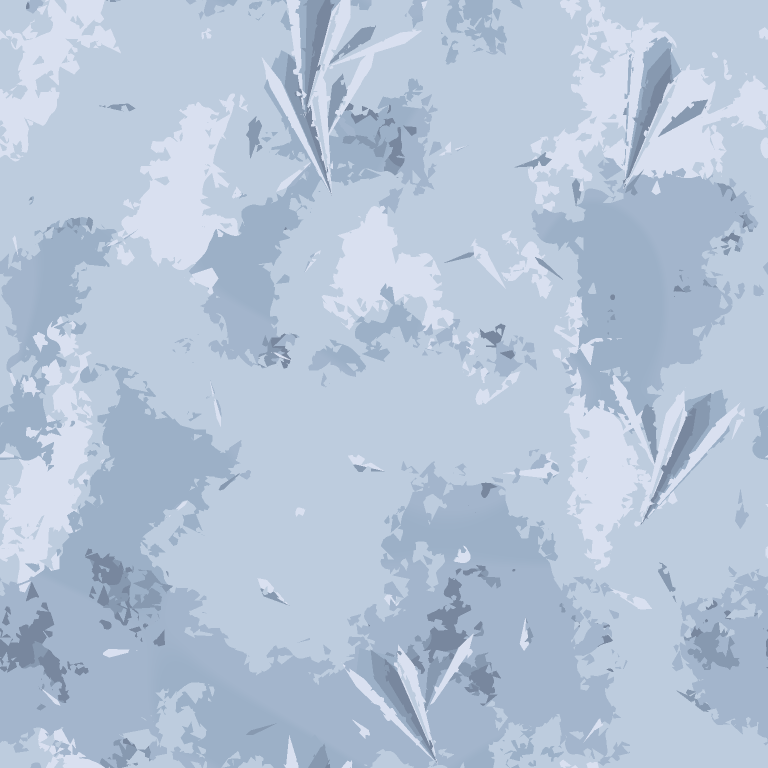
Give the GLSL for this texture, as a Shadertoy shader.

```glsl
// Pale frosted ice: flat blue-grey patches with ragged, splintered rims,
// forked crystals and loose slivers. Wrapping gradient noise makes the patches;
// scattered shards throw the sampling point aside to shatter their outlines.
const float TAU = 6.2831853;
const vec3 ICE = vec3(0.74, 0.80, 0.87);
const vec3 SHADE = vec3(0.64, 0.71, 0.80);
const vec3 DEEP_SHADE = vec3(0.61, 0.69, 0.78);
const vec3 FROST = vec3(0.85, 0.88, 0.94);
const vec3 CREVICE = vec3(0.53, 0.60, 0.69);
const vec3 DARK_CREVICE = vec3(0.47, 0.53, 0.62);

// Random values per cell; the half step keeps the wrap exact for whole cells
vec3 hash3(vec2 cell, vec2 period, float seed) {
    cell -= period * floor((cell + 0.5) / period);
    vec3 h = fract((cell.xyx + seed * 17.3) * vec3(0.1031, 0.1030, 0.0973));
    h += dot(h, h.yxz + 33.33);
    return fract((h.xxy + h.yzz) * h.zyx);
}
vec2 heading(float angle) { return vec2(-sin(angle), cos(angle)); }
float cornerSlope(vec2 cell, vec2 offset, vec2 period, float seed) {
    return dot(offset, heading(TAU * hash3(cell, period, seed).x));
}
// Gradient noise that wraps after a whole number of cells
float noise(vec2 uv, vec2 period, float seed) {
    vec2 p = uv * period, cell = floor(p), f = p - cell;
    vec2 s = f * f * (3.0 - 2.0 * f), e = vec2(1.0, 0.0);
    float low = mix(cornerSlope(cell, f, period, seed),
                    cornerSlope(cell + e, f - e, period, seed), s.x);
    float high = mix(cornerSlope(cell + e.yx, f - e.yx, period, seed),
                     cornerSlope(cell + 1.0, f - 1.0, period, seed), s.x);
    return mix(low, high, s.y);
}
float fbm(vec2 uv, vec2 period, float seed) {
    float sum = 0.0, gain = 1.0;
    for (int i = 0; i < 4; i++, period *= 2.0, gain *= 0.58)
        sum += gain * noise(uv, period, seed + float(i));
    return sum;
}

// Coverage of a splinter widening from its tip, then cut off short
float blade(vec2 p, vec2 tip, float angle, float len, float width) {
    vec2 along = heading(angle), d = (p - tip) / len;
    float t = dot(d, along), side = dot(d, vec2(along.y, -along.x));
    return step(abs(side), width * min(t, 4.0 * (1.0 - t)));
}
// Points inside a scattered shard all move to one place, up to reach away
vec2 shatter(vec2 uv, float count, float density, float reach, float seed) {
    vec2 home = floor(uv * count), moved = uv;
    for (int k = 0; k < 9; k++) {
        vec2 cell = home + vec2(k % 3, k / 3) - 1.0;
        vec3 h = hash3(cell, vec2(count), seed), g = hash3(cell, vec2(count), seed + 2.0);
        vec2 tip = (cell + h.xy) / count;
        float angle = TAU * h.z, len = mix(0.7, 0.98, g.x) / count;
        float shown = step(g.y, density) * blade(uv, tip, angle, len, 0.38);
        vec2 target = tip + 0.5 * len * heading(angle) + reach * heading(TAU * g.z);
        moved = mix(moved, target, shown);
    }
    return moved;
}

// Forked crystal: shaded fan, dark clefts, bright blades
vec3 paintCrystal(vec3 color, vec2 p, vec2 tip, float lean, float size, float spread) {
    vec2 fork = tip + 0.35 * size * heading(lean - 0.1 * spread);
    color = mix(color, DEEP_SHADE, blade(p, tip, lean + 0.18 * spread, size, 0.22));
    color = mix(color, CREVICE, blade(p, tip, lean + 0.12 * spread, size * 0.95, 0.11));
    color = mix(color, DARK_CREVICE, blade(p, tip, lean + 0.06 * spread, size * 0.85, 0.07));
    color = mix(color, CREVICE, blade(p, fork, lean - 0.6 * spread, size * 0.45, 0.13));
    color = mix(color, FROST, blade(p, tip, lean + 0.34 * spread, size, 0.05));
    color = mix(color, FROST, blade(p, tip, lean - 0.08 * spread, size * 0.9, 0.09));
    color = mix(color, ICE, blade(p, tip, lean - 0.04 * spread, size * 0.8, 0.03));
    return mix(color, FROST, blade(p, fork, lean - 0.9 * spread, size * 0.7, 0.07));
}
// Loose sliver: bright, dark, or both side by side
vec3 paintSliver(vec3 color, vec2 p, vec2 tip, float angle, float size, float kind) {
    float width = mix(0.06, 0.22, fract(kind * 7.0));
    vec3 dark = mix(SHADE, CREVICE, step(0.5, fract(kind * 5.0)));
    color = mix(color, dark, step(kind, 0.6) * blade(p, tip, angle + width, size * 0.8, width));
    return mix(color, FROST, step(0.4, kind) * blade(p, tip, angle, size, width * 0.8));
}
vec3 paintScattered(vec3 color, vec2 p, float count, float density, bool forked) {
    vec2 home = floor(p * count);
    for (int k = 0; k < 9; k++) {
        vec2 cell = home + vec2(k % 3, k / 3) - 1.0;
        vec3 h = hash3(cell, vec2(count), count), g = hash3(cell, vec2(count), count + 5.0);
        if (h.z > density) continue;
        vec2 tip = (cell + h.xy) / count;
        float size = mix(forked ? 0.5 : 0.35, 0.9, g.x) / count, lean = g.y - 0.5;
        float spread = mix(0.7, 1.2, fract(g.z * 9.0)) * (g.z < 0.3 ? -1.0 : 1.0);
        color = forked ? paintCrystal(color, p, tip, lean, size, spread)
                       : paintSliver(color, p, tip, lean * TAU, size, g.z);
    }
    return color;
}

vec3 iceColor(vec2 uv) {
    // Splintered sampling points, rougher in some regions than in others
    float ragged = mix(0.5, 1.0, smoothstep(-0.3, 0.1, noise(uv, vec2(5.0), 41.0)));
    vec2 rough = shatter(uv, 64.0, 0.9, 0.007, 3.0);
    vec2 q = shatter(rough, 45.0, ragged, 0.018, 9.0);
    q = shatter(q, 31.0, ragged, 0.024, 17.0);
    q = shatter(q, 19.0, 0.8 * ragged, 0.038, 13.0);
    // Flat patches
    float shade = step(0.11, fbm(q, vec2(4.0), 1.0));
    float frost = step(0.29, fbm(q, vec2(6.0, 4.0), 21.0)) * (1.0 - shade);
    float crevice = step(0.4, fbm(q, vec2(9.0), 31.0)) * shade;
    float tone = noise(uv, vec2(4.0), 51.0), depth = noise(q, vec2(16.0), 61.0);
    vec3 color = mix(ICE, mix(SHADE, DEEP_SHADE, smoothstep(0.03, 0.09, tone)), shade);
    color = mix(color, FROST, frost);
    color = mix(color, mix(CREVICE, DARK_CREVICE, step(-0.05, depth)), crevice);
    color = paintScattered(color, rough, 12.0, 0.35, false);
    return paintScattered(color, mix(uv, rough, 0.5), 4.0, 0.4, true);
}

void mainImage(out vec4 fragColor, in vec2 fragCoord) {
    vec3 sum = vec3(0.0);
    for (int k = 0; k < 4; k++) // four samples smooth the edges
        sum += iceColor((fragCoord + 0.5 * vec2(k % 2, k / 2) - 0.25) / iResolution.xy);
    fragColor = vec4(sum / 4.0, 1.0);
}
```
